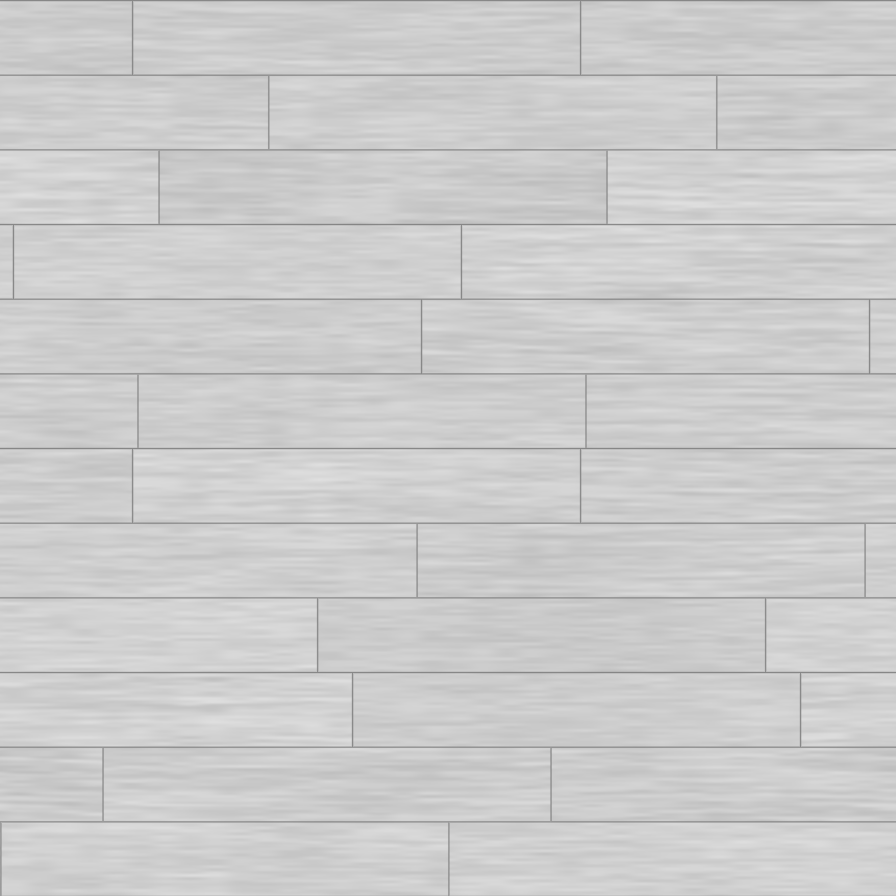
Write a three.js fragment shader that draws this texture.

```glsl
varying vec2 vUv;

const float ROWS = 12.0;
const float PLANKS = 2.0;            // planks per row
const float GAP_HALF = 0.0006;       // half width of a joint
const float EDGE = 0.0011;           // softness of a joint edge
const vec3 GAP_COLOR = vec3(0.48);
const vec3 WOOD_COLOR = vec3(0.808);
const float TONE_RANGE = 0.027;      // brightness spread between planks
const float FIGURE_AMOUNT = 0.028;   // broad curved bands
const float STREAK_AMOUNT = 0.052;   // long thin grain
const float FLECK_AMOUNT = 0.050;    // short dashes
const float MAX_BEND = 0.45;         // curvature of the bands
const float MAX_SLOPE = 0.06;        // tilt of the bands

// Joint position of each row in plank lengths, bottom row first
const vec4 STAGGER_LOW = vec4(0.002, 0.230, 0.787, 0.709);
const vec4 STAGGER_MID = vec4(0.931, 0.296, 0.308, 0.941);
const vec4 STAGGER_HIGH = vec4(0.030, 0.355, 0.600, 0.296);

float hash(vec2 p) {
  return fract(sin(dot(p, vec2(12.9898, 78.233))) * 43758.5453);
}

float noise(vec2 p) {
  vec2 cell = floor(p);
  vec2 f = fract(p);
  f = f * f * (3.0 - 2.0 * f);
  float low = mix(hash(cell), hash(cell + vec2(1.0, 0.0)), f.x);
  float high = mix(hash(cell + vec2(0.0, 1.0)), hash(cell + vec2(1.0, 1.0)), f.x);
  return mix(low, high, f.y);
}

float rowStagger(float row) {
  vec4 group = row < 4.0 ? STAGGER_LOW : (row < 8.0 ? STAGGER_MID : STAGGER_HIGH);
  vec4 pick = 1.0 - step(0.5, abs(vec4(0.0, 1.0, 2.0, 3.0) - mod(row, 4.0)));
  return dot(group, pick);
}

// Brightness offset of the wood at a point inside one plank
float woodGrain(vec2 p, vec2 plank) {
  vec2 seed = vec2(hash(plank + 3.1), hash(plank + 7.7)) * 50.0;
  float bend = (hash(plank + 11.3) - 0.5) * 2.0 * MAX_BEND;
  float slope = (hash(plank + 17.9) - 0.5) * 2.0 * MAX_SLOPE;
  float fromCenter = p.x - 0.5 / PLANKS;
  float curve = bend * fromCenter * fromCenter + slope * fromCenter;

  // Bands follow the full curve, thin grain stays nearly straight
  float figure = noise(vec2(p.x * 7.0, (p.y + curve) * 48.0) + seed) - 0.5;
  float streak = noise(vec2(p.x * 9.0, (p.y + 0.2 * curve) * 230.0) + seed.yx) - 0.5;
  float fleck = noise(vec2(p.x * 36.0, p.y * 300.0) + seed * 1.7) - 0.5;
  float streakStrength = mix(0.4, 1.4, hash(plank + 23.5));
  return figure * FIGURE_AMOUNT
       + streak * STREAK_AMOUNT * streakStrength
       + fleck * FLECK_AMOUNT;
}

float jointMask(float dist) {
  return 1.0 - smoothstep(GAP_HALF - EDGE, GAP_HALF + EDGE, dist);
}

void main() {
  // Plank layout, with joints just below each row boundary
  float rowCoord = (vUv.y + GAP_HALF) * ROWS;
  float row = mod(floor(rowCoord), ROWS);
  float plankCoord = vUv.x * PLANKS - rowStagger(row);
  vec2 plank = vec2(mod(floor(plankCoord), PLANKS), row);
  vec2 local = vec2(fract(plankCoord) / PLANKS, fract(rowCoord) / ROWS);

  // Plank tone and grain
  float tone = (hash(plank + 1.3) - 0.5) * TONE_RANGE;
  vec3 color = WOOD_COLOR + tone + woodGrain(local, plank);

  // Joints
  vec2 toEdge = min(local, vec2(1.0 / PLANKS, 1.0 / ROWS) - local);
  float joint = max(jointMask(toEdge.x), jointMask(toEdge.y));
  gl_FragColor = vec4(mix(color, GAP_COLOR, joint), 1.0);
}
```
